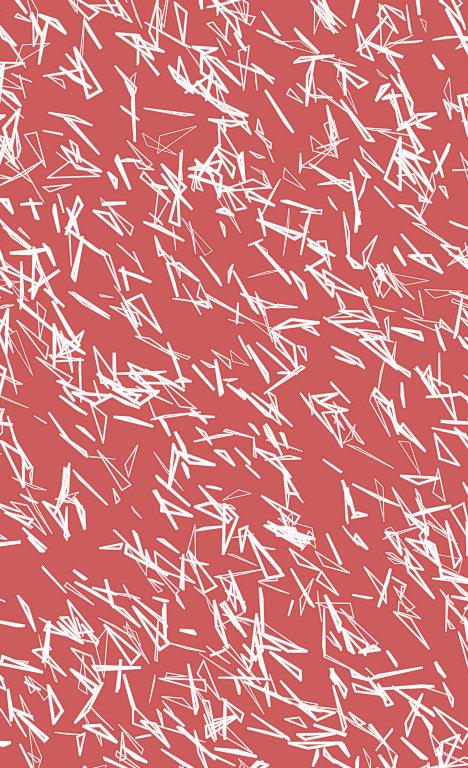
A WebGL 2 fragment shader for this pattern:

```glsl
#version 300 es
precision highp float;
// Scattered white triangle outlines and slivers, mostly slanting down to the right, on muted red.

uniform vec2 u_resolution;
out vec4 outColor;

const vec3 GROUND = vec3(0.804, 0.361, 0.361);
const vec3 RIM    = vec3(0.785, 0.310, 0.310);
const vec3 STROKE = vec3(1.0, 0.992, 0.992);

const float CELL = 0.1;        // grid pitch, in canvas widths
const int   MAX_SHARDS = 8;    // most shards in one cell

// Integer hash: three independent values in 0..1
vec3 hash3(ivec3 seed) {
    uvec3 v = uvec3(seed + 512) * 1664525u + 1013904223u;
    v.x += v.y * v.z;  v.y += v.z * v.x;  v.z += v.x * v.y;
    v ^= v >> 16u;
    v.x += v.y * v.z;  v.y += v.z * v.x;  v.z += v.x * v.y;
    return vec3(v >> 8u) / 16777216.0;
}

vec2 rotate(vec2 p, float angle) {
    float c = cos(angle), s = sin(angle);
    return vec2(c * p.x + s * p.y, c * p.y - s * p.x);
}

// Signed distance to the line a-b, positive on its right side
float lineSide(vec2 p, vec2 a, vec2 b) {
    vec2 dir = normalize(b - a);
    return dot(p - a, vec2(dir.y, -dir.x));
}

// Outlined triangle on a base of length 2 * halfLen, with clipped mitre ends
float shardDistance(vec2 p, float halfLen, vec2 apex, float halfStroke) {
    vec2 tail = vec2(-halfLen, 0.0), tip = vec2(halfLen, 0.0);
    float inside = max(-p.y, max(lineSide(p, tip, apex), lineSide(p, apex, tail)));
    return max(abs(inside) - halfStroke, abs(p.x) - halfLen - halfStroke);
}

// One random shard belonging to a cell
float randomShard(vec2 p, ivec2 cell, int index) {
    vec3 place = hash3(ivec3(cell, index * 3 + 1));
    vec3 shape = hash3(ivec3(cell, index * 3 + 2));
    vec3 turn  = hash3(ivec3(cell, index * 3 + 3));

    float slant = -0.82 + (turn.x + turn.y - 1.0) * 1.2;
    float angle = turn.z < 0.18 ? turn.x * 3.14159 : slant;
    float halfLen = mix(0.014, 0.056, shape.x);
    float height = halfLen * mix(0.05, 0.65, shape.y * shape.y);
    float lean = fract(turn.z * 17.0) * 2.0 - 1.0;
    float halfStroke = mix(0.0008, 0.0036, shape.z);

    vec2 local = rotate(p - (vec2(cell) + place.xy) * CELL, angle);
    local.y *= place.z < 0.5 ? -1.0 : 1.0;
    return shardDistance(local, halfLen, vec2(lean * halfLen, height), halfStroke);
}

// Nearest shard over the surrounding cells; the count varies to form clumps
float scatterDistance(vec2 p) {
    ivec2 home = ivec2(floor(p / CELL));
    float nearest = 1.0;
    for (int y = -1; y <= 1; y++) {
        for (int x = -1; x <= 1; x++) {
            ivec2 cell = home + ivec2(x, y);
            int count = 2 + int(hash3(ivec3(cell, 0)).x * 6.5);
            for (int i = 0; i < MAX_SHARDS; i++) {
                if (i >= count) break;
                nearest = min(nearest, randomShard(p, cell, i));
            }
        }
    }
    return nearest;
}

void main() {
    vec2 p = gl_FragCoord.xy / u_resolution.x;
    float soft = 0.7 / u_resolution.x;
    float d = scatterDistance(p);

    // Faint darker rim around each stroke, then the stroke itself
    vec3 color = mix(RIM, GROUND, smoothstep(0.0020, 0.0050, d));
    color = mix(color, STROKE, 1.0 - smoothstep(-soft, soft, d));
    outColor = vec4(color, 1.0);
}
```
